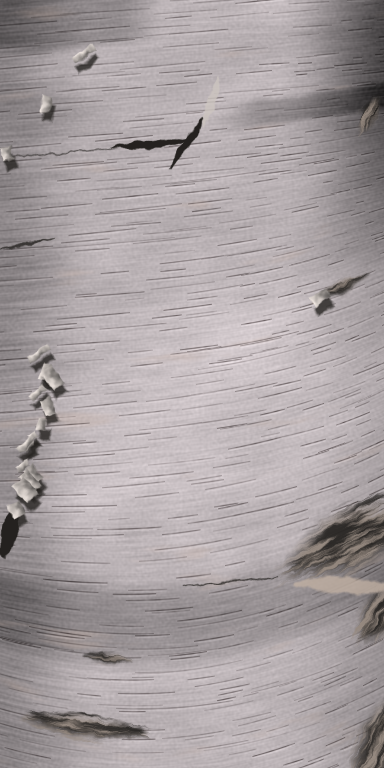
Give the GLSL for this texture, as a WebGL 1 fragment shader.

```glsl
precision highp float;
uniform vec2 u_resolution;

const vec3 BARK = vec3(1.0, 0.957, 0.972);
const vec3 SHADOW = vec3(0.14, 0.13, 0.12);
const vec3 WOOD = vec3(0.58, 0.53, 0.49);
const vec3 CURL = vec3(0.80, 0.77, 0.75);
const vec3 STAIN = vec3(0.76, 0.67, 0.62);

vec2 hash2(vec2 p) {
  vec3 q = fract(p.xyx * vec3(0.1031, 0.1030, 0.0973));
  q += dot(q, q.yzx + 33.33);
  return fract((q.xx + q.yz) * q.zy);
}

float corner(vec2 i, vec2 f, vec2 o) {
  return dot(hash2(i + o) * 2.0 - 1.0, f - o);
}

float noise(vec2 p) {
  vec2 i = floor(p), f = fract(p), e = vec2(0.0, 1.0);
  vec2 w = f * f * f * (f * (f * 6.0 - 15.0) + 10.0);
  return mix(mix(corner(i, f, e.xx), corner(i, f, e.yx), w.x),
             mix(corner(i, f, e.xy), corner(i, f, e.yy), w.x), w.y);
}

float fbm(vec2 p) {
  float sum = 0.0, amp = 1.0;
  for (int i = 0; i < 4; i++) {
    sum += amp * noise(p);
    p = p * 2.03 + 17.0;
    amp *= 0.5;
  }
  return sum;
}

float band(float x, float lo, float hi, float soft) {
  return smoothstep(lo - soft, lo + soft, x) * (1.0 - smoothstep(hi - soft, hi + soft, x));
}

// Height offset of the growth rings around the trunk
float ringBend(vec2 p) {
  float upper = 0.08 * p.x + 0.1 * pow(p.x, 4.0) * (1.0 - smoothstep(1.2, 1.9, p.y));
  float lower = 0.4 * (p.x - 0.35) * (p.x - 0.35);
  return mix(lower, upper, smoothstep(0.3, 0.9, p.y));
}

// Stroke whose ends keep the given share of its radius
float streak(vec2 p, vec2 a, vec2 b, float r, float ends, float soft) {
  vec2 ab = b - a;
  float h = clamp(dot(p - a, ab) / dot(ab, ab), 0.0, 1.0);
  float d = length(p - a - ab * h) - r * mix(ends, 1.0, sin(3.1416 * h));
  return 1.0 - smoothstep(-soft, soft, d);
}

float box(vec2 p, vec2 size, float soft) {
  vec2 d = abs(p) - size;
  return 1.0 - smoothstep(-soft, soft, max(d.x, d.y));
}

// x: dark slit, y: pale lip below it
vec2 lenticels(vec2 q, vec2 cell, float chance, float px) {
  q.x += hash2(vec2(floor(q.y / cell.y), 7.0)).x * cell.x;
  vec2 id = floor(q / cell), f = (fract(q / cell) - 0.5) * cell;
  vec2 h = hash2(id + 31.0), k = hash2(id + 83.0);
  float len = cell.x * mix(0.17, 0.46, h.x);
  f -= (vec2(h.y, k.x) - 0.5) * vec2(cell.x - 2.0 * len, cell.y * 0.6);
  f.y -= 0.03 * (k.x - 0.5) * f.x;
  vec2 tip = vec2(len, 0.0);
  float slit = streak(f, -tip, tip, 0.0016, 0.7, 0.7 * px);
  float lip = streak(f + vec2(0.0, 0.0045), -tip, tip, 0.0022, 0.3, 0.8 * px);
  slit *= 0.75 + 0.6 * noise(q * vec2(35.0, 60.0));
  return vec2(slit, lip) * step(k.y, chance) * mix(0.35, 1.0, h.y);
}

// Ragged fibrous patch that fades into the bark
vec3 scar(vec3 col, vec2 p, vec2 a, vec2 b, float r) {
  vec2 dir = normalize(b - a);
  float grain = fbm(vec2(dot(p, dir) * 8.0, dot(p, vec2(-dir.y, dir.x)) * 65.0));
  float mask = streak(p + 0.9 * r * grain, a, b, r, 0.2, 0.003 + 0.35 * r);
  return mix(col, mix(SHADOW, WOOD, smoothstep(-0.35, 0.4, grain)), 0.92 * mask);
}

// Rolled paper flake with its cast shadow
vec3 curl(vec3 col, vec2 p, vec2 size, float angle, float px) {
  float c = cos(angle), s = sin(angle);
  mat2 turn = mat2(c, -s, s, c);
  vec2 f = turn * p;
  col = mix(col, SHADOW, 0.8 * box(turn * (p + vec2(-0.008, 0.024)), size, 2.0 * px));
  float shade = 0.85 - 0.25 * f.x / size.x + 0.4 * noise(f * 60.0);
  return mix(col, CURL * shade, box(f, size, px));
}

float barkTone(vec2 p, float v) {
  float mottle = fbm(vec2(p.x * 2.5, v * 6.0));
  float edge = v + 0.035 * mottle;
  float left = 1.0 - smoothstep(0.0, 0.26, p.x);
  float t = 0.725 + 0.055 * band(v, 0.55, 1.15, 0.16) + 0.085 * mottle;
  t -= 0.18 * smoothstep(1.85, 1.89, edge) * (1.0 - smoothstep(0.3, 0.45, p.x));
  t -= 0.19 * left;
  t -= smoothstep(0.72, 1.05, p.x) * mix(0.13, 0.48, smoothstep(1.1, 1.95, p.y));
  t -= 0.13 * band(edge, 0.28, 0.47, 0.035);
  t -= 0.16 * band(edge, 1.61, 1.69, 0.012) * smoothstep(0.54, 0.7, p.x);
  t += noise(vec2(p.x * 4.0, v * 105.0)) * (0.05 + 0.07 * left);
  t += 0.05 * noise(vec2(p.x * 16.0, v * 190.0));
  return t + 0.055 * noise(p * 120.0);
}

void main() {
  float px = 1.0 / u_resolution.x;
  vec2 p = gl_FragCoord.xy * px;
  float v = p.y - ringBend(p);
  vec3 col = barkTone(p, v) * BARK;
  col = mix(col, STAIN, 0.3 * smoothstep(0.3, 0.7, fbm(vec2(p.x * 3.0 + 5.0, v * 14.0))));

  // Lenticels, foreshortened at the right, and faint ring lines
  vec2 q = vec2(p.x + 0.45 * pow(p.x, 4.0), v);
  vec2 marks = lenticels(q, vec2(0.24, 0.03), 0.68, px);
  marks = max(marks, lenticels(q + 3.7, vec2(0.15, 0.043), 0.4, px));
  marks = max(marks, 0.7 * lenticels(q + 9.1, vec2(0.55, 0.062), 0.5, px));
  col += 0.07 * marks.y;
  col *= 1.0 - marks.x * vec3(0.5, 0.53, 0.53);

  // Torn sheet and cracks
  vec2 r = p + 0.01 * vec2(fbm(p * 24.0), fbm(p * 24.0 + 40.0));
  float dark = streak(r, vec2(0.29, 1.615), vec2(0.5, 1.635), 0.011, 0.1, px);
  dark = max(dark, streak(r, vec2(0.445, 1.565), vec2(0.53, 1.69), 0.01, 0.3, px));
  dark = max(dark, 0.6 * streak(r, vec2(0.02, 1.59), vec2(0.32, 1.615), 0.002, 0.6, px));
  dark = max(dark, 0.8 * streak(r, vec2(0.48, 0.475), vec2(0.72, 0.495), 0.002, 0.6, px));
  dark = max(dark, 0.8 * streak(r, vec2(0.0, 1.35), vec2(0.14, 1.38), 0.004, 0.3, px));
  dark = max(dark, streak(r, vec2(0.04, 0.68), vec2(0.01, 0.55), 0.022, 0.2, px));
  col = mix(col, SHADOW, dark);
  col = mix(col, CURL, 0.8 * streak(r, vec2(0.53, 1.67), vec2(0.57, 1.8), 0.01, 0.2, px));

  // Rough scars and knot
  col = scar(col, r, vec2(0.76, 0.52), vec2(1.08, 0.68), 0.07);
  col = scar(col, r, vec2(0.95, 0.34), vec2(1.04, 0.48), 0.045);
  col = scar(col, r, vec2(0.93, -0.06), vec2(1.06, 0.2), 0.055);
  col = scar(col, r, vec2(0.07, 0.13), vec2(0.38, 0.085), 0.026);
  col = scar(col, r, vec2(0.22, 0.29), vec2(0.34, 0.28), 0.011);
  col = scar(col, r, vec2(0.82, 1.22), vec2(0.95, 1.28), 0.014);
  col = scar(col, r, vec2(0.94, 1.66), vec2(0.98, 1.74), 0.022);
  col = mix(col, WOOD * 1.3, 0.8 * streak(r, vec2(0.77, 0.48), vec2(1.02, 0.47), 0.022, 0.2, 2.0 * px));
  col = curl(col, r - vec2(0.835, 1.225), vec2(0.024, 0.013), 0.5, px);

  // Peeling curls down the left side
  for (int i = 0; i < 17; i++) {
    float k = float(i), t = k / 13.0;
    vec2 h = hash2(vec2(k, 5.0));
    vec2 at = vec2(0.12 - 0.09 * t * t, 1.06 - 0.38 * t) + 0.045 * (h - 0.5);
    if (i > 13) at = vec2(0.22 - 0.1 * (k - 14.0), 1.86 - 0.13 * (k - 14.0));
    vec2 size = mix(vec2(0.007, 0.012), vec2(0.018, 0.032), h);
    col = curl(col, r - at, size, h.x * 2.0 - 1.2, px);
  }
  gl_FragColor = vec4(clamp(col, 0.0, 1.0), 1.0);
}
```
